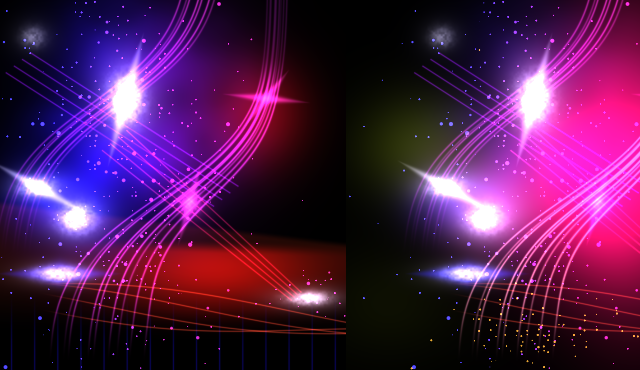
Give the GLSL for this background, as a Shadertoy shader.

```glsl
// Neon light trails on black: two panels share one motif of curved strands,
// star flares, dust and haze. The left is violet over a red floor, the right
// hot pink beside a dim green haze. Units: canvas height.

const vec3 BLUE = vec3(0.10, 0.06, 1.0);
const vec3 VIOLET = vec3(0.50, 0.06, 0.80);
const vec3 MAGENTA = vec3(0.88, 0.18, 0.80);
const vec3 PINK = vec3(1.0, 0.06, 0.42);
const vec3 RED = vec3(0.75, 0.04, 0.03);
const vec3 GREEN = vec3(0.17, 0.20, 0.02);
const float SEAM = 0.935;
const float PANEL_SHIFT = 1.104;

float hash(vec2 p) {
    vec3 q = fract(p.xyx * 0.1031);
    q += dot(q, q.yzx + 33.33);
    return fract((q.x + q.y) * q.z);
}

float noise(vec2 p) {
    vec2 i = floor(p), f = fract(p);
    f = f * f * (3.0 - 2.0 * f);
    return mix(mix(hash(i), hash(i + vec2(1, 0)), f.x),
               mix(hash(i + vec2(0, 1)), hash(i + vec2(1, 1)), f.x), f.y);
}

float fbm(vec2 p) {
    return 0.65 * noise(p) + 0.35 * noise(p * 2.1 + 7.0);
}

float glow(vec2 p, vec2 centre, vec2 radius) {
    vec2 d = (p - centre) / radius;
    return exp(-dot(d, d));
}

float stroke(float d, float width) {
    float w = max(width, 0.8 / iResolution.y);
    return exp(-d * d / (w * w));
}

float beam(vec2 p, vec2 a, vec2 b) {
    vec2 ab = b - a;
    float t = clamp(dot(p - a, ab) / dot(ab, ab), 0.0, 1.0);
    return stroke(length(p - a - ab * t), 0.002);
}

// Long tapered ray through a centre
float spike(vec2 p, vec2 centre, float angle, float len, float width) {
    vec2 d = p - centre, axis = vec2(cos(angle), sin(angle));
    float taper = max(1.0 - abs(dot(d, axis)) / len, 0.0);
    return taper * stroke(dot(d, vec2(-axis.y, axis.x)), width * taper + 0.001);
}

// Ragged bright core in a soft halo
float cluster(vec2 p, vec2 centre, vec2 radius) {
    float core = glow(p, centre, radius * 0.8);
    return core * (0.5 + 1.2 * fbm(p * 90.0)) + 0.28 * glow(p, centre, radius * 1.7);
}

// Family of S curves, x as a function of y
float strands(vec2 p, vec2 mid, float amp, float spread, float count) {
    float bend = tanh((p.y - mid.y) / 0.2);
    float slope = amp * (1.0 - bend * bend) / 0.2;
    float sum = 0.0;
    for (float i = 0.0; i < count; i++) {
        float offset = 2.0 * i / (count - 1.0) - 1.0 + 0.3 * (hash(vec2(i, amp)) - 0.5);
        float d = (p.x - mid.x - amp * bend - offset * spread) / sqrt(1.0 + slope * slope);
        sum += stroke(d, 0.0027) * (0.4 + 0.6 * hash(vec2(i, 4.0)));
    }
    return sum;
}

float dust(vec2 p, float cells, float density) {
    vec2 id = floor(p * cells);
    vec2 centre = 0.3 + 0.4 * vec2(hash(id + 11.0), hash(id + 47.0));
    float radius = 0.07 + 0.13 * hash(id + 5.0);
    float d = length(fract(p * cells) - centre);
    return step(hash(id), density) * (1.0 - smoothstep(radius - 0.05, radius + 0.1, d));
}

// Shared light motif; hot runs from 0 (violet) to 1 (pink)
vec3 motif(vec2 p, float hot) {
    vec3 haze = BLUE * 0.85 * glow(p, vec2(0.25, 0.54), vec2(0.17, 0.19))
              + BLUE * 0.35 * glow(p, vec2(0.30, 0.86), vec2(0.16, 0.17))
              + VIOLET * 0.8 * glow(p, vec2(0.47, 0.69), vec2(0.19, 0.23));
    vec3 col = haze * (0.5 + 0.8 * fbm(p * 7.0)) * mix(vec3(1), vec3(0.8, 1, 0.5), hot);

    // Curved strands and crossing beams
    vec3 tint = mix(vec3(0.7, 0.15, 0.75), vec3(0.9, 0.5, 0.65), hot);
    float spread = mix(0.12, 0.025, smoothstep(0.1, 0.8, p.y));
    col += tint * strands(p, vec2(0.50, 0.47), 0.25, spread, 9.0)
         * smoothstep(0.02, 0.25, p.y) * (1.0 - 0.75 * smoothstep(0.72, 0.85, p.y));
    col += mix(VIOLET, MAGENTA, p.y) * 0.7 * strands(p, vec2(0.29, 0.72), 0.27, 0.045, 7.0)
         * smoothstep(0.3, 0.65, p.y);
    for (float i = 0.0; i < 4.0; i++) {
        vec2 shift = vec2(0.022, 0.018) * (i - 1.5);
        col += VIOLET * 0.55 * beam(p, vec2(0.05, 0.83) + shift, vec2(0.61, 0.47) + shift);
        col += mix(RED, MAGENTA, p.y) * 0.5
             * beam(p, vec2(0.31, 0.62) + shift, vec2(0.80, 0.20) + shift * 0.4);
        float arc = 0.23 - 0.016 * i - 0.09 * p.x + 0.03 * sin(p.x * 4.0 + i);
        col += vec3(0.4, 0.12, 0.08) * stroke(p.y - arc, 0.002) * smoothstep(0.1, 0.3, p.x);
    }

    // Star, side clusters and flares
    vec2 star = vec2(0.34, 0.73), flare = vec2(0.72, 0.734), knot = vec2(0.513, 0.45);
    float white = 1.3 * cluster(p, star, vec2(0.05, 0.07))
                + cluster(p, vec2(0.10, 0.495), vec2(0.05, 0.028))
                + 1.2 * cluster(p, vec2(0.207, 0.41), vec2(0.05, 0.04))
                + cluster(p, vec2(0.16, 0.26), vec2(0.065, 0.02))
                + cluster(p, vec2(0.833, 0.194), vec2(0.06, 0.02))
                + 0.4 * cluster(p, vec2(0.09, 0.90), vec2(0.035, 0.03))
                + spike(p, star, 1.31, 0.19, 0.018)
                + spike(p, vec2(0.11, 0.49), -0.5, 0.16, 0.014);
    col += vec3(0.85, 0.82, 1.0) * white;
    col += BLUE * spike(p, vec2(0.16, 0.26), 0.0, 0.17, 0.025);
    col += BLUE * 0.5 * glow(p, vec2(0.15, 0.45), vec2(0.13, 0.08));
    col += MAGENTA * (spike(p, flare, -0.1, 0.12, 0.01) + spike(p, flare, 0.9, 0.1, 0.01)
         + spike(p, knot, 1.3, 0.12, 0.012) + cluster(p, knot, vec2(0.03)));

    // Dust along the diagonal
    float field = glow(p, vec2(0.32, 0.5), vec2(0.22, 0.45))
                + glow(p, vec2(0.84, 0.2), vec2(0.09, 0.06));
    tint = mix(BLUE + 0.25, MAGENTA, smoothstep(0.1, 0.5, p.x));
    return col + tint * (dust(p, 40.0, 0.13 * field) + dust(p + 3.0, 80.0, 0.2 * field));
}

vec3 leftPanel(vec2 p) {
    float ground = 1.0 - smoothstep(0.33, 0.37, p.y + 0.03 * p.x);
    ground *= smoothstep(0.07, 0.17, p.y);
    vec3 col = RED * 0.8 * ground * glow(p, vec2(0.58, 0.27), vec2(0.27, 0.11));
    col += vec3(0.13, 0.03, 0.01) * (1.0 - smoothstep(0.44, 0.46, p.y + 0.12 * p.x))
         * smoothstep(0.1, 0.3, p.y);
    col += RED * 0.6 * glow(p, vec2(0.70, 0.69), vec2(0.13, 0.14));
    float column = stroke((fract(p.x * 16.0) - 0.5) / 16.0, 0.002);
    col += BLUE * 0.3 * column * (1.0 - smoothstep(0.02, 0.22, p.y));
    return col + motif(p, 0.0);
}

vec3 rightPanel(vec2 p) {
    vec2 q = p - vec2(PANEL_SHIFT, 0.0);
    vec3 col = GREEN * 1.1 * glow(p, vec2(1.14, 0.6), vec2(0.17, 0.14));
    col += GREEN * 0.3 * glow(p, vec2(1.05, 0.18), vec2(0.2, 0.15));
    col += PINK * 0.85 * glow(q, vec2(0.48, 0.50), vec2(0.21, 0.24));
    col += PINK * 0.7 * glow(q, vec2(0.62, 0.56), vec2(0.18, 0.38));
    col += vec3(0.5, 0.22, 0.2) * glow(q, vec2(0.22, 0.45), vec2(0.14, 0.12));
    col += vec3(0.9, 0.65, 0.2) * dust(q, 70.0, 0.4 * glow(q, vec2(0.36, 0.1), vec2(0.16, 0.08)));
    return col + motif(q, 1.0);
}

void mainImage(out vec4 fragColor, in vec2 fragCoord) {
    vec2 p = fragCoord / iResolution.y;
    vec3 col = p.x < SEAM ? leftPanel(p) : rightPanel(p);
    fragColor = vec4(clamp(col, 0.0, 1.0), 1.0);
}
```
